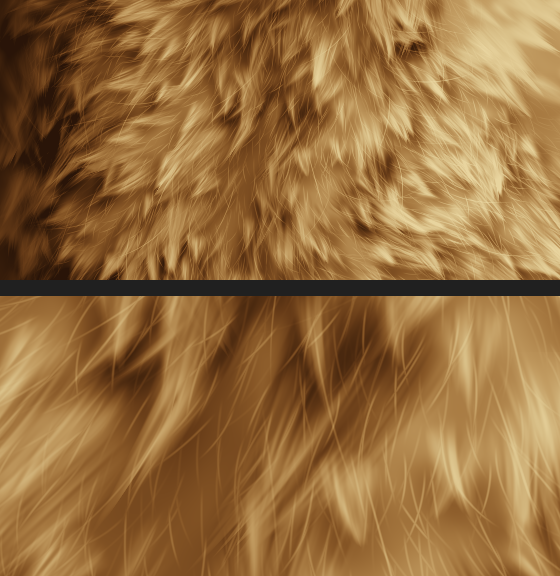
Top: the whole. Bottom: its middle third, enlarged.
This texture is drawn by a Shadertoy shader. Its source:

```glsl
float hash(vec2 p) {
    return fract(sin(dot(p, vec2(127.1, 311.7))) * 43758.55);
}

float noise(vec2 p) {
    vec2 i = floor(p), f = fract(p);
    f = f * f * (3.0 - 2.0 * f);
    return mix(mix(hash(i), hash(i + vec2(1, 0)), f.x),
               mix(hash(i + vec2(0, 1)), hash(i + vec2(1, 1)), f.x), f.y);
}

// Lean of the hair away from straight down, in radians
float flowAngle(vec2 p) {
    float sweep = mix(-0.75 * smoothstep(0.0, 0.35, p.x), 0.95, smoothstep(0.3, 1.9, p.x));
    float topLean = 0.7 * (p.y - 0.4) * (1.0 - smoothstep(1.2, 1.7, p.x));
    return sweep - topLean + 1.1 * (noise(p * 3.5 + 8.0) - 0.5);
}

// x: distance across the hair, y: 0 at the root and 1 at the tip
vec2 hairSpace(vec2 p, vec2 root, float angle, float bend, float len) {
    vec2 q = p - root;
    vec2 along = vec2(sin(angle), -cos(angle));
    float u = dot(q, along) / len;
    return vec2(dot(q, vec2(-along.y, along.x)) - bend * len * u * u, u);
}

float lockProfile(float u) {
    return smoothstep(-0.1, 0.3, u) * pow(clamp(1.0 - u, 0.0, 1.0), 0.6);
}

float strands(vec2 q, float seed) {
    float x = q.x / (1.15 - 0.4 * q.y);
    return 0.5 * noise(vec2(x * 85.0 + seed, q.y * 2.0))
         + 0.5 * noise(vec2(x * 210.0 - seed, q.y * 3.0 + seed));
}

// Overlapping wispy locks, painted from the lowest row upwards
float furLayer(float tone, vec2 p, float size, float coverage, float light, float focus) {
    for (int j = 0; j <= 3; j++)
    for (int i = -3; i <= 3; i++) {
        vec2 cell = floor(p / size) + vec2(i, j);
        vec2 id = cell + size * 90.0;
        if (hash(id + 0.7) > coverage) continue;
        vec2 root = (cell + vec2(hash(id), hash(id + 3.1))) * size;
        float angle = flowAngle(root) + 0.5 * (hash(id + 5.3) - 0.5);
        float bend = 0.7 * (hash(id + 7.9) - 0.5);
        float len = size * mix(1.8, 2.8, hash(id + 11.3));
        float width = size * mix(0.3, 0.7, hash(id + 13.7));
        vec2 q = hairSpace(p, root, angle, bend, len);
        if (q.y < 0.0 || q.y > 1.25 || abs(q.x) > 2.0 * width) continue;

        // Strands of unequal length fray the tip and let the fur below show through
        float strand = strands(q, hash(id + 17.1) * 50.0);
        float edge = abs(q.x) - width * lockProfile(q.y + 0.55 * strand * q.y);
        float soft = mix(0.05, 0.026, focus);
        float mask = (1.0 - smoothstep(-soft, 0.0, edge)) * smoothstep(0.0, 0.35, q.y);
        mask *= mix(1.0, smoothstep(0.2, 0.65, strand), 0.8 * q.y * focus);

        // Soft shadow on the fur below, then the lock itself
        float shadow = 1.0 - smoothstep(-0.4 * width, 0.8 * width, abs(q.x) - width * lockProfile(q.y - 0.15));
        shadow *= smoothstep(0.2, 0.6, q.y) * (1.0 - smoothstep(0.75, 1.2, q.y));
        tone -= 0.15 * shadow * mix(0.2, 1.0, focus);
        float lockTone = light + mix(-0.2, 0.2, q.y)
                       + 0.26 * (hash(id + 19.9) - 0.5) * mix(0.4, 1.0, focus)
                       + 0.55 * (strand - 0.5) * mix(0.15, 1.0, focus);
        tone = mix(tone, lockTone, mask);
    }
    return tone;
}

// Thin hairs lying over the locks; spread sets how far they stray from the flow
float looseHairs(vec2 p, float size, float spread, float pixel) {
    float cover = 0.0;
    float thickness = max(0.0025, pixel);
    for (int j = 0; j <= 3; j++)
    for (int i = -3; i <= 3; i++) {
        vec2 cell = floor(p / size) + vec2(i, j);
        vec2 id = cell + size * 310.0;
        vec2 root = (cell + vec2(hash(id), hash(id + 2.3))) * size;
        float angle = flowAngle(root) + spread * (hash(id + 4.1) - 0.5);
        float bend = spread * (hash(id + 6.7) - 0.5);
        vec2 q = hairSpace(p, root, angle, bend, size * 2.4);
        float fade = smoothstep(0.0, 0.3, q.y) * (1.0 - smoothstep(0.6, 1.0, q.y));
        float line = 1.0 - smoothstep(0.0, thickness, abs(q.x));
        cover = max(cover, line * fade * hash(id + 9.1));
    }
    return cover;
}

vec3 furColor(float tone) {
    vec3 ramp[8] = vec3[8](
        vec3(0.16, 0.08, 0.03), vec3(0.26, 0.14, 0.05), vec3(0.40, 0.23, 0.09), vec3(0.53, 0.34, 0.15),
        vec3(0.65, 0.47, 0.25), vec3(0.76, 0.61, 0.38), vec3(0.85, 0.75, 0.53), vec3(0.91, 0.83, 0.62));
    float t = clamp(tone * 5.0 + 1.0, 0.0, 6.999);
    int k = int(t);
    return mix(ramp[k], ramp[k + 1], fract(t));
}

void mainImage(out vec4 fragColor, in vec2 fragCoord) {
    vec2 p = fragCoord / iResolution.y;
    float pixel = 1.0 / iResolution.y;

    // Dark left side, pale right side, blur at the left edge and upper right
    float light = 0.32 + 0.46 * smoothstep(0.0, 0.6, p.x) + 0.34 * smoothstep(0.9, 1.8, p.x);
    light += 0.4 * (noise(p * 3.5) - 0.5) - 0.14 * (p.y - 0.5) * (1.0 - smoothstep(1.2, 1.8, p.x));
    float focus = smoothstep(0.0, 0.28, p.x) * (1.0 - smoothstep(0.1, 0.6, p.x - 1.4 + 0.8 * (p.y - 0.75)));
    float pocket = 0.6 * focus * smoothstep(0.55, 0.9, noise(p * 5.0 + 21.0));

    // Coarse to fine locks
    float tone = light - 0.25;
    float size = 0.2;
    for (int k = 0; k < 3; k++) {
        tone = furLayer(tone, p, size, 1.0 - 0.27 * float(k), light - pocket, focus);
        size *= 0.66;
        pocket *= 0.7;
    }

    // Dense hairs along the flow, then a few strays
    float dense = max(looseHairs(p, 0.045, 0.7, pixel), looseHairs(p, 0.034, 0.8, pixel));
    tone = mix(tone, light + 0.2, 0.35 * dense * focus);
    tone = mix(tone, light + 0.3, 0.4 * looseHairs(p, 0.11, 1.2, pixel) * focus);
    fragColor = vec4(furColor(tone), 1.0);
}
```
